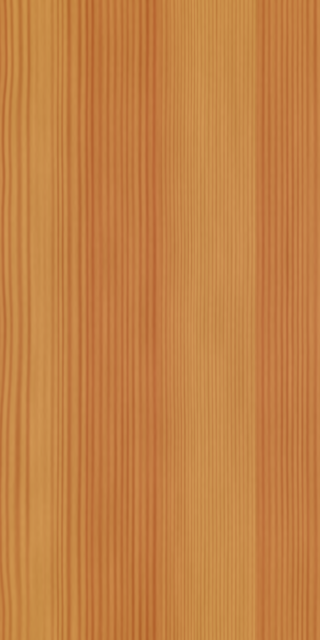
Write a Shadertoy shader that draws this texture.

```glsl
// Softwood panel: four upright planks, alternately honey and reddish.
// Growth rings are soft dark stripes whose spacing and strength wander
// with smooth noise; stretched noise adds fibres and faint mottling.

const vec3 HONEY = vec3(0.803, 0.578, 0.308);
const vec3 RUSSET = vec3(0.776, 0.508, 0.269);
const vec3 RING_SHADE = vec3(0.075, 0.126, 0.083);
const vec3 PALE_TINT = vec3(0.004, 0.003, 0.024);

// Each plank: left edge, ring spacing, ring strength, redness
const int PLANK_COUNT = 4;
const vec4 PLANKS[PLANK_COUNT] = vec4[](
    vec4(-0.10, 0.0235, 0.95, 0.14),
    vec4(0.268, 0.0215, 0.82, 0.85),
    vec4(0.500, 0.0116, 0.52, 0.02),
    vec4(0.803, 0.0180, 0.76, 0.85));

const float EDGE_SOFTNESS = 0.008;
const float RING_SHARPNESS = 1.5;
const float SPACING_JITTER = 1.0;
const float LEFT_BEND = 0.030;
const float SLIGHT_BEND = 0.004;
const float FIBRE_CONTRAST = 0.028;
const float FLECK_CONTRAST = 0.012;
const float MOTTLE_CONTRAST = 0.014;

float hash(vec2 p) {
    vec3 q = fract(vec3(p.xyx) * 0.1031);
    q += dot(q, q.yzx + 33.33);
    return fract((q.x + q.y) * q.z);
}

float noise(vec2 p) {
    vec2 cell = floor(p);
    vec2 f = fract(p);
    f = f * f * (3.0 - 2.0 * f);
    float low = mix(hash(cell), hash(cell + vec2(1.0, 0.0)), f.x);
    float high = mix(hash(cell + vec2(0.0, 1.0)), hash(cell + 1.0), f.x);
    return mix(low, high, f.y);
}

// Sideways drift of the grain, strongest at the left margin
float grainBend(vec2 p) {
    float leftShare = 1.0 - smoothstep(0.0, 0.13, p.x);
    float broad = noise(vec2(p.x * 4.0 + 3.0, p.y * 3.2 + 7.0)) - 0.5;
    float small = noise(vec2(p.x * 9.0 + 20.0, p.y * 9.0)) - 0.5;
    return broad * mix(SLIGHT_BEND, LEFT_BEND, leftShare)
         + small * mix(0.001, 0.005, leftShare);
}

// Darkness of the growth rings of one plank, 0 to 1
float rings(float x, float y, float spacing, float seed) {
    float phase = x / spacing + SPACING_JITTER * noise(vec2(x * 24.0, seed));
    float stripe = pow(0.5 + 0.5 * cos(6.28319 * phase), RING_SHARPNESS);
    float strength = mix(0.6, 1.15, noise(vec2(phase * 0.8, y * 1.5 + seed)));
    return stripe * strength;
}

// One inside the interval, fading over the given widths on either side
float band(float x, float start, float rise, float end, float fall) {
    return smoothstep(start, start + rise, x) * (1.0 - smoothstep(end, end + fall, x));
}

void mainImage(out vec4 fragColor, in vec2 fragCoord) {
    vec2 p = fragCoord / iResolution.x;
    float height = fragCoord.y / iResolution.y;
    float x = p.x + grainBend(p);

    // Planks, laid over one another from left to right
    float shade = 0.0;
    float redness = 0.0;
    for (int i = 0; i < PLANK_COUNT; i++) {
        vec4 plank = PLANKS[i];
        float cover = smoothstep(-EDGE_SOFTNESS, EDGE_SOFTNESS, x - plank.x);
        float ring = rings(x, p.y, plank.y, 11.0 * float(i) + 5.0);
        shade = mix(shade, ring * plank.z, cover);
        redness = mix(redness, plank.w, cover);
    }

    // Clear band in the first plank, redder wood beside the joints
    shade *= 1.0 - 0.8 * band(x, 0.085, 0.03, 0.145, 0.035);
    redness += 0.55 * (1.0 - smoothstep(0.0, 0.04, x));
    redness += 0.35 * band(x, 0.19, 0.07, 0.262, 0.01);
    redness += 0.30 * band(x, 0.262, 0.015, 0.28, 0.07);
    redness += 0.35 * band(x, 0.43, 0.05, 0.490, 0.01);
    redness += 0.50 * band(x, 0.492, 0.01, 0.505, 0.14);
    redness += 0.25 * band(x, 0.795, 0.01, 0.810, 0.04);
    shade += 0.30 * band(x, 0.497, 0.01, 0.510, 0.06) * rings(x, p.y, 0.021, 71.0);
    redness += 0.35 * (noise(vec2(x * 16.0, p.y * 0.8 + 40.0)) - 0.5);

    vec3 color = mix(HONEY, RUSSET, redness) - RING_SHADE * shade;

    // Paler, less saturated wood toward the middle and right
    float paleness = sin(3.14159 * clamp(height, 0.0, 1.0)) + 0.5 * p.x - 0.8;
    color += PALE_TINT * paleness;

    // Long fibres, short flecks and soft mottling
    float fibre = noise(vec2(x * 130.0, p.y * 5.0)) - 0.5;
    float fleck = noise(vec2(x * 170.0, p.y * 60.0) + 90.0) - 0.5;
    float mottle = noise(p * vec2(9.0, 6.0) + 60.0) - 0.5;
    color += FIBRE_CONTRAST * fibre + FLECK_CONTRAST * fleck + MOTTLE_CONTRAST * mottle;

    fragColor = vec4(clamp(color, 0.0, 1.0), 1.0);
}
```
